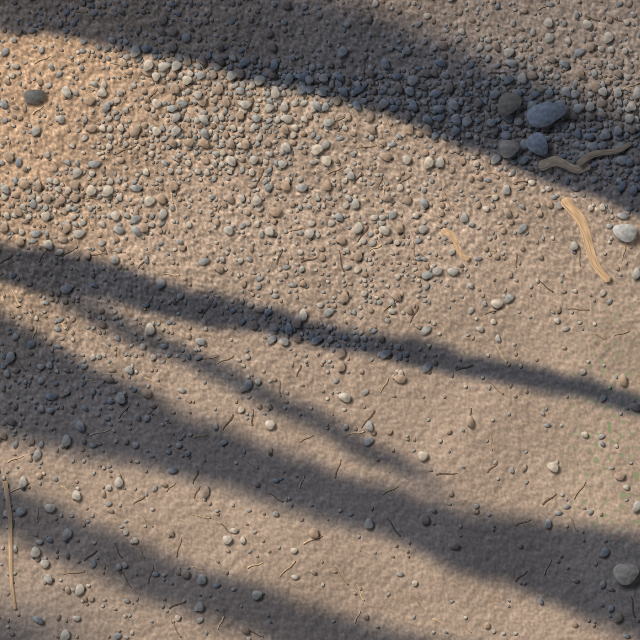
A three.js fragment shader for this texture:

```glsl
// Sunlit dirt path with pebbles, sticks and straw, crossed by soft tree shadows.
// Gradient noise embosses the soil, jittered cells scatter stones by density,
// and curved bands tint everything with a cool shade at the end.
varying vec2 vUv;

vec2 hash2(vec2 p) {
  vec3 q = fract(p.xyx * vec3(.1031, .103, .0973));
  q += dot(q, q.yzx + 33.33);
  return fract((q.xx + q.yz) * q.zy);
}

float corner(vec2 cell, vec2 f, vec2 o) {
  float a = 6.2832 * hash2(cell + o + 57.).x;
  return dot(vec2(cos(a), sin(a)), f - o);
}

float noise(vec2 p) {
  vec2 i = floor(p), f = p - i, u = f * f * (3. - 2. * f);
  return mix(mix(corner(i, f, vec2(0)), corner(i, f, vec2(1, 0)), u.x),
    mix(corner(i, f, vec2(0, 1)), corner(i, f, vec2(1)), u.x), u.y);
}

float fbm(vec2 p) {
  float sum = 0., amp = .6;
  for (int k = 0; k < 4; k++) {
    sum += amp * noise(p);
    p = mat2(1.6, 1.2, -1.2, 1.6) * p + 7.3;
    amp *= .6;
  }
  return sum;
}

float blob(vec2 p, vec2 centre, vec2 radius) {
  vec2 q = (p - centre) / radius;
  return exp(-dot(q, q));
}

mat2 turn(float a) { return mat2(cos(a), -sin(a), sin(a), cos(a)); }

// Stone lit from the upper left, casting shade to the lower right
void stone(inout vec3 c, vec2 d, vec2 r, float angle, vec3 tint) {
  mat2 m = turn(angle);
  float size = min(r.x, r.y);
  float under = length(m * (d - vec2(.45, -.5) * size) / r);
  c *= 1. - .55 * (1. - smoothstep(.7, 1.35, under));
  vec2 q = m * d / r;
  float rim = 1. + .09 * sin(3. * atan(q.y, q.x + 1e-5) + angle * 5.);
  float lit = .9 + dot(d / size, vec2(-.13, .16)) + .2 * noise(d * 170. + angle * 9.);
  c = mix(c, tint * clamp(lit, .5, 1.2), smoothstep(-.0008, .0012, (rim - length(q)) * size));
}

// Tapered, slightly bent stick with its cast shade
void stick(inout vec3 c, vec2 p, vec2 a, vec2 b, float w, vec3 tint) {
  vec2 ab = b - a, side = normalize(vec2(-ab.y, ab.x));
  float t = clamp(dot(p - a, ab) / dot(ab, ab), 0., 1.);
  vec2 d = p - a - ab * t - side * w * .7 * sin(t * 6.);
  w *= 1. - .4 * t;
  c *= 1. - .5 * (1. - smoothstep(w * .6, w * 1.6, length(d - vec2(.8, -.8) * w)));
  float grain = 1. + .25 * noise(vec2(dot(d, side) * 500., t * 7.)) + .15 * dot(d, vec2(-.6, .7)) / w;
  c = mix(c, tint * grain, 1. - smoothstep(w - .001, w + .0008, length(d)));
}

// Chance of a stone at a place
float gravel(vec2 p) {
  float seam = (p.y - .93 + .115 * p.x) / mix(.022, .085, smoothstep(.5, .85, p.x));
  float g = exp(-seam * seam) * smoothstep(.08, .3, p.x);
  g += .75 * blob(p, vec2(.34, .8), vec2(.14, .1)) + .7 * blob(p, vec2(.08, .68), vec2(.11, .04));
  g += .35 * blob(p, vec2(.55, .6), vec2(.16, .14)) + .25 * blob(p, vec2(.1, .42), vec2(.2, .1));
  g += .75 * blob(p + vec2(0, .24 * (p.x - .5)), vec2(.51, .478), vec2(.1, .016));
  return g + mix(.04, .17, smoothstep(.45, .8, p.y)) + .07 * max(0., 1. - 2. * p.x);
}

// Stones or straw jittered over n by n cells
void scatter(inout vec3 c, vec2 p, float n, float amount, bool straw) {
  for (int k = 0; k < 9; k++) {
    vec2 id = floor(p * n) + vec2(mod(float(k), 3.), floor(float(k) / 3.)) - 1.;
    vec2 h = hash2(id + n), g = hash2(id + n * 3.1 + 19.);
    vec2 at = (id + .2 + .6 * h) / n;
    if (straw && g.x < amount) {
      vec2 dir = vec2(.4, 0) * turn(g.y * 6.28) / n;
      stick(c, p, at - dir * h.x, at + dir, .0013, mix(vec3(.4, .32, .26), vec3(.82, .7, .54), h.y));
    } else if (!straw && g.x < amount * gravel(at)) {
      vec3 tint = mix(vec3(.58, .59, .59), vec3(.82, .76, .68), g.y);
      tint = mix(tint, vec3(.68, .56, .46), step(.68, h.y) * .7);
      stone(c, p - at, vec2(.3 + .16 * h.x, .22 + .13 * g.y) / n, h.y * 6.28, tint);
    }
  }
}

float band(float d, float w, float soft) { return 1. - smoothstep(w - soft, w + soft, abs(d)); }

float treeShade(vec2 p) {
  p.y += .016 * noise(p * 9.) + .006 * noise(p * 31.);
  float x = p.x, y = p.y, xx = x * x;
  float top = smoothstep(-.012, .014, y - .955 + .13 * x + .17 * xx);
  top *= 1. - .62 * smoothstep(-.03, .05, y - 1. + .42 * (x - .52));
  float thin = band(y - .595 + .225 * x, .017 + .016 * (1. - x) * (1. - x), .013);
  float fork = .85 * band(y - .59 + .51 * x, .018, .018) * (1. - smoothstep(.6, .75, x));
  float broad = .93 * band(y - .415 + .4 * x - .065 * xx, .094 - .2 * x + .19 * xx, .023);
  float low = .85 * band(y - .21 + .5 * x - .19 * xx, .042, .026);
  float foot = .8 * blob(p, vec2(0), vec2(.14, .07));
  return 1. - (1. - top) * (1. - thin) * (1. - fork) * (1. - broad) * (1. - low) * (1. - foot);
}

void main() {
  vec2 p = vUv;
  // Soil: stains, embossed crumbs, grit and a little grass
  float rough = mix(.55, 1., smoothstep(.3, .7, p.y + .25 * (.5 - p.x)));
  vec3 c = mix(vec3(.71, .59, .48), vec3(.64, .56, .49), smoothstep(.1, .8, p.x + 1. - p.y));
  c *= 1. + .2 * fbm(p * 7.) + rough * .55 * (fbm(p * 75.) - fbm(p * 75. + vec2(-.25, .3)));
  c *= 1. + rough * .28 * noise(p * 210.);
  c = mix(c, vec3(.5, .56, .4), smoothstep(.1, .5, noise(p * 95.)) * blob(p, vec2(.97, .32), vec2(.07, .17)));
  // Litter, fine to coarse
  scatter(c, p, 120., .9, false);
  scatter(c, p, 24., .3, true);
  scatter(c, p, 73., .8, false);
  scatter(c, p, 46., .62, false);
  // Larger stones
  vec3 grey = vec3(.7, .69, .67), sand = vec3(.8, .71, .6);
  stone(c, p - vec2(.853, .822), vec2(.033, .018), .3, grey);
  stone(c, p - vec2(.795, .838), vec2(.021, .016), .7, sand * .85);
  stone(c, p - vec2(.84, .775), vec2(.019, .016), 2.2, grey);
  stone(c, p - vec2(.795, .768), vec2(.016, .014), .4, sand);
  stone(c, p - vec2(.977, .637), vec2(.019, .014), 2.9, grey);
  stone(c, p - vec2(.978, .104), vec2(.02, .017), .1, sand * 1.1);
  stone(c, p - vec2(.053, .85), vec2(.017, .011), .2, grey * .6);
  // Driftwood and twigs
  vec3 wood = vec3(.76, .63, .49);
  stick(c, p, vec2(.85, .742), vec2(.918, .741), .009, wood * 1.1);
  stick(c, p, vec2(.908, .747), vec2(.983, .776), .006, wood);
  stick(c, p, vec2(.885, .683), vec2(.95, .565), .009, wood);
  stick(c, p, vec2(.695, .638), vec2(.731, .597), .006, wood);
  stick(c, p, vec2(.008, .245), vec2(.024, .05), .004, wood);
  // Cool shade over warm sun
  c *= mix(vec3(1.04, 1.03, 1.02), vec3(.44, .5, .61), treeShade(p));
  gl_FragColor = vec4(clamp(c, 0., 1.), 1.);
}
```
